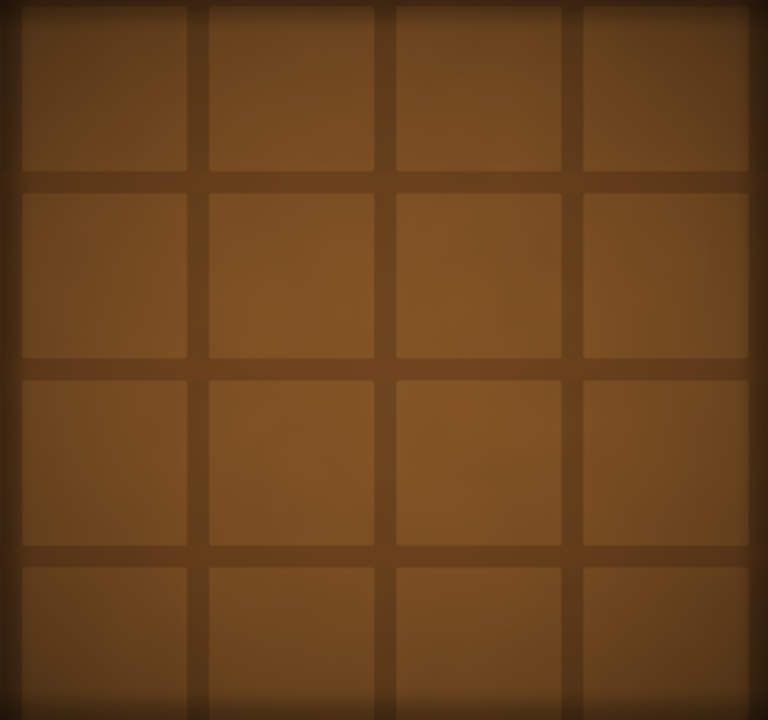
This pattern is drawn by a Shadertoy shader. Its source:

```glsl
#define PITCH 0.2437
#define FIRST_CENTRE vec2(0.1361, 0.1155)
#define TILE_HALF 0.1075
#define CORNER 0.004
#define SOFTNESS 0.0024
#define TILE_COLOR vec3(0.515, 0.328, 0.145)
#define GROOVE_COLOR vec3(0.442, 0.268, 0.118)
#define VIGNETTE 0.225
#define EDGE_SHADE 0.72
#define EDGE_WIDTH 0.045
#define MOTTLE 0.022

float hash21(vec2 p) {
    vec3 q = fract(p.xyx * vec3(0.1031, 0.1030, 0.0973));
    q += dot(q, q.yzx + 33.33);
    return fract((q.x + q.y) * q.z);
}

float valueNoise(vec2 p) {
    vec2 i = floor(p), f = fract(p);
    f = f * f * (3.0 - 2.0 * f);
    float low = mix(hash21(i), hash21(i + vec2(1, 0)), f.x);
    float high = mix(hash21(i + vec2(0, 1)), hash21(i + vec2(1, 1)), f.x);
    return mix(low, high, f.y);
}

float roundedSquare(vec2 p, float halfSize, float radius) {
    vec2 d = abs(p) - halfSize + radius;
    return length(max(d, 0.0)) + min(max(d.x, d.y), 0.0) - radius;
}

// Darkens smoothly outwards, then more steeply along the border.
float borderShade(vec2 uv, vec2 size) {
    vec2 c = 2.0 * uv - 1.0;
    vec2 inset = min(uv, 1.0 - uv) * size;
    vec2 edge = mix(vec2(EDGE_SHADE), vec2(1.0), smoothstep(0.0, EDGE_WIDTH, inset));
    return (1.0 - VIGNETTE * dot(c, c)) * edge.x * edge.y;
}

void mainImage(out vec4 fragColor, in vec2 fragCoord) {
    // Width is one unit; rows count down from the top.
    vec2 size = iResolution.xy / iResolution.x;
    vec2 uv = fragCoord / iResolution.xy;
    vec2 p = vec2(uv.x, 1.0 - uv.y) * size;

    // Square grid
    vec2 grid = (p - FIRST_CENTRE) / PITCH + 0.5;
    vec2 cell = floor(grid);
    vec2 local = (fract(grid) - 0.5) * PITCH;
    float dist = roundedSquare(local, TILE_HALF, CORNER);
    float blur = max(SOFTNESS, 0.75 / iResolution.x);
    float tileMask = 1.0 - smoothstep(-blur, blur, dist);

    // Tile face with a faint rim and slight tone changes
    float rim = exp(-abs(dist + 0.004) / 0.003);
    float tone = 1.0 + 0.016 * (hash21(cell + 7.0) - 0.5) + 0.012 * rim;
    vec3 tile = TILE_COLOR * tone;

    // Upright grooves are a little duller than level ones
    float upright = smoothstep(-blur, blur, abs(local.x) - TILE_HALF)
                  * smoothstep(-blur, blur, TILE_HALF - abs(local.y));
    vec3 groove = GROOVE_COLOR * mix(vec3(1.0), vec3(0.96, 0.99, 0.98), upright);

    // Soft mottling and shading
    float mottle = valueNoise(p * 18.0) + 0.5 * valueNoise(p * 47.0) - 0.75;
    vec3 color = mix(groove, tile, tileMask) * (1.0 + MOTTLE * mottle);
    fragColor = vec4(color * borderShade(uv, size), 1.0);
}
```
